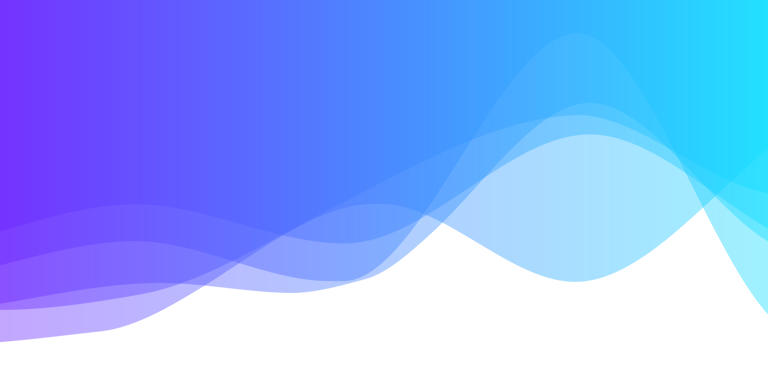
This background is drawn by a WebGL 1 fragment shader. Its source:

```glsl
precision highp float;
// Violet to cyan backdrop of five translucent wave sheets hanging over white.

uniform vec2 u_resolution;

// Eased climb (or drop, if negative) of a crest line between two x positions.
float swell(float x, float from, float to, float height) {
  return height * smoothstep(from, to, x);
}

// Share of white let through by one sheet, which fills the space above its edge.
float sheet(float y, float edge) {
  float blur = 0.8 / u_resolution.y;
  return 1.0 - 0.4 * smoothstep(-blur, blur, y - edge);
}

void main() {
  vec2 uv = gl_FragCoord.xy / u_resolution;
  float x = uv.x;

  // Lower edges of the sheets, as fractions of the canvas height
  float rolling = 0.102 + swell(x, -0.078, 0.26, 0.052) + swell(x, 0.13, 0.488, 0.315)
    + swell(x, 0.495, 0.749, -0.203) + swell(x, 0.749, 1.126, 0.469);

  float low = 0.182 + swell(x, -0.13, 0.208, 0.081) + swell(x, 0.208, 0.384, -0.026)
    + swell(x, 0.378, 0.56, 0.065) + swell(x, 0.475, 0.768, 0.43)
    + swell(x, 0.768, 1.048, -0.391);

  float steep = 0.263 + swell(x, -0.143, 0.176, 0.109) + swell(x, 0.176, 0.43, -0.104)
    + swell(x, 0.447, 0.753, 0.646) + swell(x, 0.751, 1.051, -0.794);

  float gentle = 0.346 + swell(x, -0.143, 0.176, 0.122) + swell(x, 0.176, 0.449, -0.102)
    + swell(x, 0.449, 0.768, 0.284) + swell(x, 0.768, 1.094, -0.307);

  float broad = 0.193 + swell(x, 0.0, 0.43, 0.104) + swell(x, 0.182, 0.762, 0.404)
    + swell(x, 0.749, 1.022, -0.208);

  // Overlapping sheets deepen the tint; below them all stays white
  float white = sheet(uv.y, rolling) * sheet(uv.y, low) * sheet(uv.y, steep)
    * sheet(uv.y, gentle) * sheet(uv.y, broad);

  vec3 tint = mix(vec3(0.41, 0.13, 1.0), vec3(0.06, 0.87, 1.0), x);
  gl_FragColor = vec4(mix(tint, vec3(1.0), white), 1.0);
}
```
